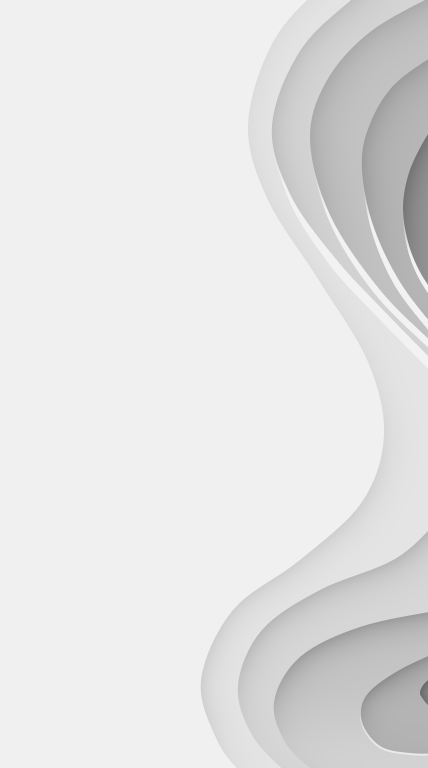
A Shadertoy shader for this background:

```glsl
// Stacked paper cut-outs: pale sheet with wavy openings stepping down to grey.
// Each opening is a smooth spline; its signed distance drives the fill,
// the inner shadow and a bright rim along the lit lower edge.

const float GRID = 76.8; // grid units in the canvas height

// Point on the Catmull-Rom span from b to c
vec2 spline(vec2 a, vec2 b, vec2 c, vec2 d, float t) {
    return b + 0.5 * t * (c - a + t * (2.0 * a - 5.0 * b + 4.0 * c - d
             + t * (3.0 * (b - c) + d - a)));
}

// Signed distance to a spline that opens to the right; positive inside.
// The first and last knots only steer the end tangents.
float opening(vec2 p, vec2 knots[9]) {
    const int STEPS = 8;
    float nearest = 1e6;
    float side = -1.0;
    vec2 a = knots[1];
    for (int i = 1; i < 7; i++) {
        for (int j = 1; j <= STEPS; j++) {
            vec2 b = spline(knots[i - 1], knots[i], knots[i + 1], knots[i + 2],
                            float(j) / float(STEPS));
            vec2 ab = b - a;
            vec2 ap = p - a;
            vec2 gap = ap - ab * clamp(dot(ap, ab) / dot(ab, ab), 0.0, 1.0);
            nearest = min(nearest, dot(gap, gap));
            // Each crossing to the left of p flips the side
            if ((a.y > p.y) != (b.y > p.y)) {
                if (a.x + ab.x * ap.y / ab.y < p.x) side = -side;
            }
            a = b;
        }
    }
    return side * sqrt(nearest);
}

// Joins two pieces of one outline
float joinPieces(float a, float b) {
    return max(sign(a), sign(b)) * min(abs(a), abs(b));
}

// Paints one opening; "lit" is the height range where shadow gives way to rim
float paint(float base, float dist, float y, float tone,
            float shade, float spread, vec2 lit, float rim) {
    float pixel = GRID / iResolution.y;
    float light = smoothstep(lit.x, lit.y, y);
    float width = rim * light;
    float edge = clamp(0.5 + (dist + width) / pixel, 0.0, 1.0);
    float fill = clamp(0.5 + dist / pixel, 0.0, 1.0);
    float shadow = shade * (1.0 - 0.85 * light) * exp(-max(dist, 0.0) / spread);
    base = mix(base, 0.95, edge * smoothstep(0.0, 0.3, width));
    return mix(base, tone - shadow, fill);
}

void mainImage(out vec4 fragColor, in vec2 fragCoord) {
    // Grid with the origin at the upper left
    vec2 p = vec2(fragCoord.x, iResolution.y - fragCoord.y) * GRID / iResolution.y;
    float y = p.y;
    float grey = 0.941;

    // Long outer wave
    float crest = opening(p, vec2[9](vec2(37, -5), vec2(32.3, -1.5), vec2(27.3, 4.2),
        vec2(24.8, 12.5), vec2(26.8, 20), vec2(32, 28.2), vec2(36.8, 36.2),
        vec2(38.4, 43.5), vec2(36.2, 50.2)));
    float trough = opening(p, vec2[9](vec2(36.8, 36.2), vec2(38.4, 43.5), vec2(36.2, 50.2),
        vec2(30, 56), vec2(23.3, 61), vec2(20.1, 68), vec2(21.7, 74),
        vec2(24.4, 77.6), vec2(28, 81)));
    float under = smoothstep(36.0, 54.0, y);
    grey = paint(grey, joinPieces(crest, trough), y, 0.896,
                 mix(0.035, 0.09, under), 1.3, vec2(68, 80), 0.0);

    // Upper openings, outermost first
    float dist = opening(p, vec2[9](vec2(40, -5), vec2(36.2, -1), vec2(30.2, 4.8),
        vec2(27.2, 12.5), vec2(29, 19.4), vec2(33.5, 25.8), vec2(38.5, 31.2),
        vec2(44, 36.8), vec2(48, 41)));
    grey = paint(grey, dist, y, 0.835, 0.09, 1.5, vec2(13, 29), 0.9);

    dist = opening(p, vec2[9](vec2(49, -3.5), vec2(44, -0.8), vec2(37, 3.2),
        vec2(32.6, 8.2), vec2(31, 14), vec2(33, 21.5), vec2(38, 29),
        vec2(44, 35), vec2(49, 40)));
    grey = paint(grey, dist, y, 0.767, 0.1, 1.8, vec2(14, 30), 0.65);

    dist = opening(p, vec2[9](vec2(49, 2.5), vec2(44, 5.2), vec2(39.3, 8.6),
        vec2(36.8, 12.9), vec2(36.2, 17), vec2(37.3, 22.5), vec2(40, 28.2),
        vec2(44, 33.4), vec2(48, 38)));
    grey = paint(grey, dist, y, 0.718, 0.11, 1.6, vec2(16, 30), 0.65);

    dist = opening(p, vec2[9](vec2(46, 9), vec2(43.8, 11.9), vec2(42, 14.8),
        vec2(40.8, 17.6), vec2(40.3, 20.8), vec2(40.8, 24.2), vec2(42, 27.2),
        vec2(44, 30.2), vec2(46, 33)));
    grey = paint(grey, dist, y, 0.61, 0.16, 1.8, vec2(19, 31), 0.5);

    // Lower openings, outermost first
    dist = opening(p, vec2[9](vec2(48, 48), vec2(44, 51.9), vec2(39.5, 55.9),
        vec2(32, 59), vec2(26.2, 63), vec2(23.8, 68.5), vec2(25.2, 73.5),
        vec2(29, 77.6), vec2(33, 81)));
    grey = paint(grey, dist, y, 0.845, 0.13, 1.4, vec2(62, 76), 0.0);

    dist = opening(p, vec2[9](vec2(50, 60), vec2(44, 61), vec2(36, 62.7),
        vec2(30, 65.7), vec2(27.4, 70.2), vec2(28.7, 74.5), vec2(32, 77.5),
        vec2(36, 80), vec2(40, 82)));
    float glow = 0.05 * smoothstep(68.0, 77.0, y);
    grey = paint(grey, dist, y, 0.775 + glow, 0.17, 1.5, vec2(64, 76), 0.0);

    dist = opening(p, vec2[9](vec2(48, 63.5), vec2(44, 65.1), vec2(39.6, 67.2),
        vec2(36.6, 69.6), vec2(36.2, 72.2), vec2(38, 74.6), vec2(41, 75.3),
        vec2(44, 75.2), vec2(48, 74)));
    grey = paint(grey, dist, y, 0.71, 0.16, 1.2, vec2(68, 75), 0.2);

    dist = opening(p, vec2[9](vec2(46, 66.5), vec2(44, 67.4), vec2(42.6, 68.2),
        vec2(42, 69.2), vec2(42.3, 69.9), vec2(42.8, 70.5), vec2(43.4, 70.9),
        vec2(44, 71.2), vec2(46, 72)));
    grey = paint(grey, dist, y, 0.56, 0.16, 0.8, vec2(69, 72), 0.0);

    fragColor = vec4(vec3(grey), 1.0);
}
```
